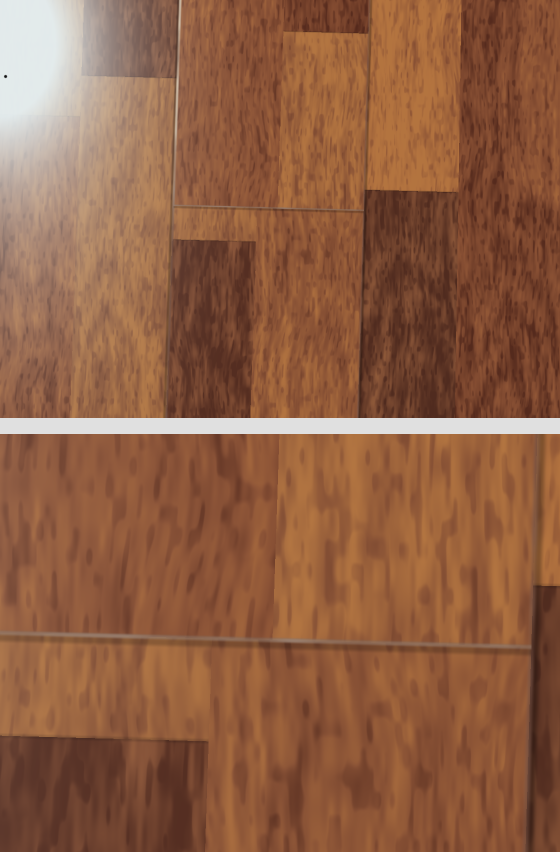
Top: the whole. Bottom: its middle third, enlarged.
Write a Shadertoy shader that draws this texture.

```glsl
// Glossy reddish-brown wood floor: three boards of paired strips with window glare.

const vec3 DARK_WOOD = vec3(0.325, 0.165, 0.115);
const vec3 MID_WOOD = vec3(0.53, 0.315, 0.205);
const vec3 GOLD_WOOD = vec3(0.70, 0.455, 0.25);
const vec3 PALE_SEAM = vec3(0.82, 0.76, 0.68);
const vec3 DULL_SEAM = vec3(0.45, 0.32, 0.27);
const vec3 GLARE = vec3(0.90, 0.94, 0.95);

const int STRIPS = 6;
// Left edge of each strip, its cross joints (top down) and the tone of its blocks.
const float EDGE[6] = float[6](-1.0, 0.150, 0.322, 0.508, 0.660, 0.824);
const vec2 JOINT[6] = vec2[6](vec2(0.285, 2.0), vec2(0.187, 2.0), vec2(0.491, 0.573),
                              vec2(0.068, 0.491), vec2(0.442, 2.0), vec2(2.0, 3.0));
const vec3 TONE[6] = vec3[6](vec3(0.80, 0.40, 0.0), vec3(0.16, 0.70, 0.0),
                             vec3(0.42, 0.58, 0.16), vec3(0.24, 0.70, 0.50),
                             vec3(0.80, 0.14, 0.0), vec3(0.27, 0.0, 0.0));
const float LOWER_SPLIT = 0.472;   // strip edge below the board end
const float BOARD_END = 0.491;     // end joint of the middle board
const float JOINT_SLOPE = 0.036;
const vec2 LEAN = vec2(0.025, 0.008);
const float SEAM_WIDTH = 0.0030;
const float JOINT_WIDTH = 0.0018;
const float FIBRE_DEPTH = 0.46;
const float STREAK_DEPTH = 0.24;
const float RING_DEPTH = 0.10;
const float PORE_DEPTH = 0.20;
const vec2 PIT = vec2(0.010, 0.183);
const int SAMPLES = 2;

float hash(vec2 p) {
    p = fract(p * vec2(0.1031, 0.1137));
    p += dot(p, p.yx + 33.33);
    return fract((p.x + p.y) * p.x * 17.3);
}

float noise(vec2 p) {
    vec2 i = floor(p), f = fract(p);
    f = f * f * (3.0 - 2.0 * f);
    return mix(mix(hash(i), hash(i + vec2(1, 0)), f.x),
               mix(hash(i + vec2(0, 1)), hash(i + vec2(1, 1)), f.x), f.y);
}

float fbm(vec2 p) {
    float sum = 0.0, amp = 0.5;
    for (int i = 0; i < 4; i++) {
        sum += amp * noise(p);
        p = p * 2.03 + 17.0;
        amp *= 0.5;
    }
    return sum;
}

float line(float d, float halfWidth) {
    return 1.0 - smoothstep(0.2 * halfWidth, 1.6 * halfWidth, abs(d));
}

// Grain tone and colour of one block of wood; q is in canvas heights.
vec3 grain(vec2 q, float centre, float tone, float seed) {
    vec2 s = q + 20.0 * seed;
    float warp = fbm(s * vec2(6.0, 2.5));
    // Wavy fibres in three widths.
    vec2 w = s + vec2(0.022 * (noise(s * vec2(9.0, 7.0)) - 0.5), 0.0);
    float streak = noise(w * vec2(50.0, 3.5));
    float fibre = 0.5 * noise(w * vec2(125.0, 17.0)) + 0.5 * noise(w * vec2(230.0, 46.0) + 5.0);
    float pore = smoothstep(0.55, 0.85, noise(w * vec2(190.0, 55.0) + 9.0));
    // Nested arches of the growth rings.
    vec2 arch = (q - vec2(centre, 0.90 + 0.3 * seed)) * vec2(5.0, 1.7);
    float rings = sin(23.0 * (length(arch) + 0.9 * warp) + 2.0 * streak);
    float ringFade = 0.35 + 0.65 * smoothstep(1.3, 0.4, length(arch));
    tone += FIBRE_DEPTH * (fibre - 0.5) + STREAK_DEPTH * (streak - 0.5)
          + 0.4 * (warp - 0.47) + RING_DEPTH * ringFade * rings
          - PORE_DEPTH * (pore - 0.25);
    vec3 col = mix(DARK_WOOD, MID_WOOD, smoothstep(-0.12, 0.52, tone));
    col = mix(col, GOLD_WOOD, smoothstep(0.38, 1.0, tone));
    return col + (seed - 0.5) * vec3(0.03, -0.015, -0.02);
}

vec3 floorColor(vec2 uv, float aspect) {
    // Straighten the leaning boards; y runs downwards.
    float x = uv.x + uv.y * mix(LEAN.x, LEAN.y, smoothstep(0.5, 0.95, uv.x));
    float y = uv.y - JOINT_SLOPE * (x - EDGE[2]);

    int strip = 0;
    for (int i = 1; i < STRIPS; i++) {
        float edge = (i == 3 && y > BOARD_END) ? LOWER_SPLIT : EDGE[i];
        if (x > edge) strip = i;
    }
    vec2 joint = JOINT[strip];
    int row = int(y > joint.x) + int(y > joint.y);
    float seed = hash(vec2(float(strip) * 7.0 + 3.0, float(row) * 13.0 + 5.0));
    float tone = TONE[strip][row];
    if (strip == 5) tone += 0.22 * smoothstep(0.89, 0.96, x) * (1.0 - smoothstep(0.44, 0.48, y));
    float centre = (max(EDGE[strip], 0.0) + 0.085) * aspect;
    vec3 col = grain(vec2(x * aspect, y), centre, tone, seed);

    // Fine cross joints between blocks.
    float cross = max(line(y - joint.x, JOINT_WIDTH), line(y - joint.y, JOINT_WIDTH));
    col *= 1.0 - 0.14 * cross;

    // Window reflection fading from the upper left.
    vec2 core = (uv - vec2(0.0, 0.08)) / vec2(0.175, 0.29);
    vec2 haze = (uv - vec2(0.0, 0.30)) / vec2(0.27, 0.58);
    float shine = 0.9 * exp(-dot(core, core)) + 0.40 * exp(-dot(haze, haze));
    col = mix(col, GLARE, min(shine, 0.96));

    // Long seams and the worn end joint of the middle board.
    float wear = 0.45 + 0.55 * noise(vec2(x * 50.0, y * 35.0));
    float left = (x - EDGE[2]) * aspect, right = (x - EDGE[4]) * aspect;
    col *= 1.0 - 0.28 * max(line(left + 0.004, 0.0035), line(right - 0.003, 0.0035));
    vec3 leftSeam = mix(PALE_SEAM, DULL_SEAM, smoothstep(0.25, 0.65, y));
    col = mix(col, leftSeam, wear * line(left, SEAM_WIDTH));
    col = mix(col, DULL_SEAM * 1.1, 0.65 * wear * line(right, 0.8 * SEAM_WIDTH));
    float inBoard = step(0.0, left) * step(right, 0.0);
    col *= 1.0 - 0.2 * inBoard * line(y - BOARD_END - 0.004, 0.003);
    col = mix(col, mix(DULL_SEAM, PALE_SEAM, 0.4), inBoard * wear * line(y - BOARD_END, JOINT_WIDTH));

    // Small dark pit.
    float pit = length((uv - PIT) * vec2(aspect, 1.0));
    return mix(col, vec3(0.07), 1.0 - smoothstep(0.002, 0.005, pit));
}

void mainImage(out vec4 fragColor, in vec2 fragCoord) {
    vec3 sum = vec3(0.0);
    for (int i = 0; i < SAMPLES * SAMPLES; i++) {
        vec2 offset = (vec2(i % SAMPLES, i / SAMPLES) + 0.5) / float(SAMPLES) - 0.5;
        vec2 uv = (fragCoord + offset) / iResolution.xy;
        sum += floorColor(vec2(uv.x, 1.0 - uv.y), iResolution.x / iResolution.y);
    }
    fragColor = vec4(sum / float(SAMPLES * SAMPLES), 1.0);
}
```
